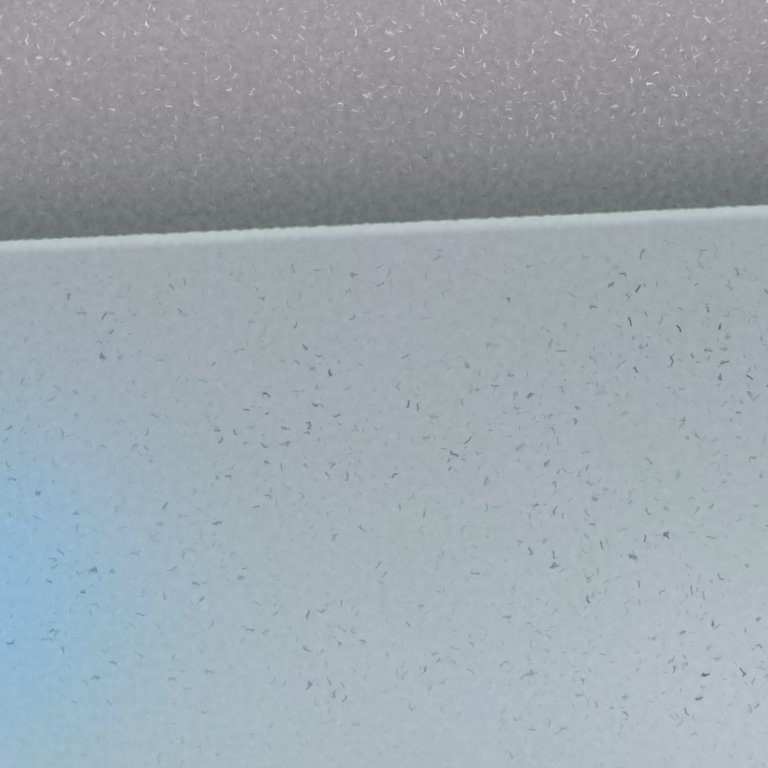
Reproduce this texture procedurally as a WebGL 1 fragment shader.

```glsl
precision highp float;
uniform vec2 u_resolution;

#define EDGE_LEFT 0.686
#define EDGE_RISE 0.047
#define EDGE_SOFT 0.0025
#define RIM_WIDTH 0.014
#define GLINT_CELLS 75.0
#define GLINT_GAIN 0.30
#define SPECK_CELLS 58.0
#define SPECK_GAIN 0.27
#define GRAIN_GAIN 0.045

vec2 hash2(vec2 p) {
  vec3 q = fract(p.xyx * vec3(0.1031, 0.1030, 0.0973));
  q += dot(q, q.yzx + 33.33);
  return fract((q.xx + q.yz) * q.zy);
}

float gradientDot(vec2 cell, vec2 offset) {
  float a = 6.2832 * hash2(cell).x;
  return dot(vec2(cos(a), sin(a)), offset);
}

float gradientNoise(vec2 p) {
  vec2 i = floor(p), f = p - i;
  vec2 w = f * f * f * (f * (f * 6.0 - 15.0) + 10.0);
  vec2 ex = vec2(1.0, 0.0), ey = vec2(0.0, 1.0);
  float low = mix(gradientDot(i, f), gradientDot(i + ex, f - ex), w.x);
  float high = mix(gradientDot(i + ey, f - ey), gradientDot(i + 1.0, f - 1.0), w.x);
  return mix(low, high, w.y);
}

float fbm(vec2 p) {
  float sum = 0.0, gain = 0.6;
  for (int i = 0; i < 4; i++) {
    sum += gain * gradientNoise(p);
    p = mat2(1.6, 1.2, -1.2, 1.6) * p + 17.3;
    gain *= 0.55;
  }
  return sum;
}

// Short, randomly turned strokes, at most one per cell
float flecks(vec2 p, float density) {
  vec2 cell = floor(p);
  float sum = 0.0;
  for (int y = -1; y <= 1; y++) {
    for (int x = -1; x <= 1; x++) {
      vec2 id = cell + vec2(float(x), float(y));
      vec2 look = hash2(id + 71.7);
      vec2 shape = hash2(id + 139.1);
      vec2 d = p - id - hash2(id);
      float turn = 3.1416 * look.x;
      vec2 axis = vec2(cos(turn), sin(turn));
      float along = dot(d, axis);
      float across = dot(d, vec2(-axis.y, axis.x)) + 0.5 * (shape.y - 0.5) * along;
      float reach = mix(0.08, 0.26, shape.x);
      float away = max(abs(along) - reach, 0.0);
      float stroke = exp(-(away * away + across * across) / 0.010);
      sum += stroke * step(look.y, density) * mix(0.25, 1.0, shape.y * shape.y);
    }
  }
  return sum;
}

// Grey upper face with pale glints
vec3 upperFace(vec2 uv, float height, vec2 bend) {
  float lift = clamp(height / 0.29, 0.0, 1.0);
  vec3 color = mix(vec3(0.43, 0.455, 0.455), vec3(0.54, 0.54, 0.55), smoothstep(0.0, 0.4, lift));
  color = mix(color, vec3(0.625, 0.61, 0.62), smoothstep(0.25, 1.0, lift));
  float patches = 0.75 + 0.6 * fbm(uv * 7.0 + 4.0);
  float glints = flecks(uv * GLINT_CELLS + bend, 0.48);
  glints += 0.55 * flecks(uv * GLINT_CELLS * 1.5 + bend + 31.0, 0.45);
  float glow = mix(0.15, 1.0, smoothstep(0.02, 0.6, lift)) * mix(0.8, 1.1, uv.x);
  color += GLINT_GAIN * glints * patches * glow * vec3(0.98, 1.0, 0.98);
  float shade = flecks(uv * GLINT_CELLS * 1.2 + bend + 57.0, 0.4);
  return color - 0.055 * shade;
}

// Pale lower face with a blue side glow and dark specks
vec3 lowerFace(vec2 uv, float depth, vec2 bend) {
  vec3 color = mix(vec3(0.625, 0.66, 0.68), vec3(0.665, 0.725, 0.75), smoothstep(0.05, 0.7, depth));
  vec2 fromBlue = (uv - vec2(-0.05, 0.22)) / vec2(0.25, 0.26);
  color = mix(color, vec3(0.535, 0.725, 0.85), 0.85 * exp(-dot(fromBlue, fromBlue)));
  vec2 fromCorner = (uv - vec2(1.05, 0.0)) / vec2(0.35, 0.3);
  color = mix(color, vec3(0.74, 0.77, 0.79), 0.6 * exp(-dot(fromCorner, fromCorner)));
  color += vec3(0.02, 0.0, 0.025) * fbm(uv * 5.0 + 9.0);
  float patches = clamp(0.8 + 1.3 * fbm(uv * 6.0 + 21.0), 0.2, 1.4);
  float specks = flecks(uv * SPECK_CELLS + bend, 0.28);
  specks += 0.45 * flecks(uv * SPECK_CELLS * 1.6 + bend + 43.0, 0.32);
  float fade = smoothstep(0.01, 0.08, depth) * mix(0.45, 1.0, smoothstep(0.0, 0.15, uv.y));
  color -= SPECK_GAIN * specks * patches * fade * mix(0.6, 1.0, uv.x) * vec3(1.0, 0.97, 0.95);
  color += 0.025 * flecks(uv * SPECK_CELLS * 1.4 + bend + 87.0, 0.4);

  // Bright rim below the dividing edge
  float rim = 1.0 - smoothstep(RIM_WIDTH * 0.45, RIM_WIDTH * 1.5, depth);
  return mix(color, vec3(0.74, 0.785, 0.795), 0.85 * rim);
}

void main() {
  vec2 uv = gl_FragCoord.xy / u_resolution;
  float grain = fbm(uv * 85.0);
  vec2 bend = 0.3 * vec2(gradientNoise(uv * 120.0), gradientNoise(uv * 120.0 + 53.0));
  float height = uv.y - EDGE_LEFT - EDGE_RISE * uv.x + 0.002 * gradientNoise(uv * 110.0);
  vec3 upper = upperFace(uv, height, bend);
  vec3 lower = lowerFace(uv, -height, bend);
  float side = smoothstep(-EDGE_SOFT, EDGE_SOFT, height);
  vec3 color = mix(lower, upper, side);
  color += GRAIN_GAIN * grain * mix(0.8, 1.6, side);
  gl_FragColor = vec4(clamp(color, 0.0, 1.0), 1.0);
}
```
